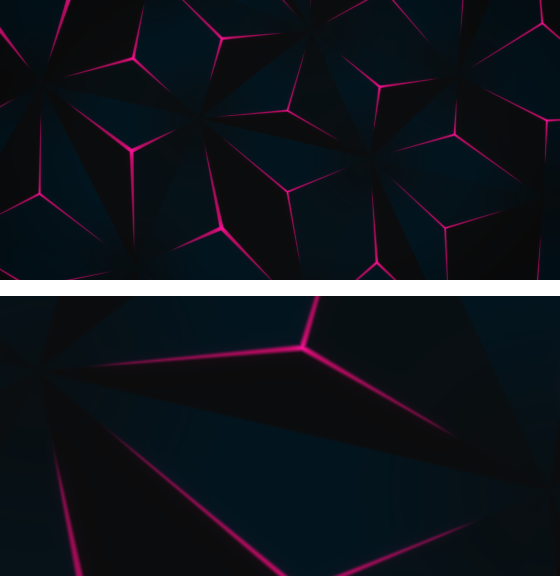
Top, the full canvas; bottom, a detail of the centre.
This background is drawn by a Shadertoy shader. Its source:

```glsl
const vec3 BLACK = vec3(0.045, 0.048, 0.052);
const vec3 NAVY = vec3(0.008, 0.081, 0.120);
const vec3 PINK = vec3(0.74, 0.045, 0.39);
const vec3 HOT_PINK = vec3(0.98, 0.07, 0.60);

// Columns are the two steps of the hub lattice, in canvas heights
const mat2 LATTICE = mat2(0.585, -0.155, 0.31, 0.45);
const vec2 ORIGIN = vec2(0.768, 0.518);
const float JITTER = 0.17;

vec2 hash22(vec2 p) {
    vec3 q = fract(p.xyx * vec3(0.1031, 0.1030, 0.0973));
    q += dot(q, q.yzx + 33.33);
    return fract((q.xx + q.yz) * q.zy);
}

// Jittered lattice point where facets meet
vec2 hubPosition(vec2 cell) {
    return ORIGIN + LATTICE * cell + JITTER * (hash22(cell + 57.0) - 0.5);
}

// Signed distance to a line, positive on its left
float edgeDistance(vec2 p, vec2 a, vec2 b) {
    vec2 e = normalize(b - a), d = p - a;
    return e.x * d.y - e.y * d.x;
}

float triangleCoverage(vec2 p, vec2 a, vec2 b, vec2 c, float soft) {
    float d = min(edgeDistance(p, a, b), min(edgeDistance(p, b, c), edgeDistance(p, c, a)));
    return smoothstep(-soft, soft, d);
}

// x: distance to a tapering spike, y: position along it
vec2 spike(vec2 p, vec2 base, vec2 tip, float halfWidth) {
    vec2 axis = tip - base, d = p - base;
    float along = clamp(dot(d, axis) / dot(axis, axis), 0.0, 1.0);
    return vec2(length(d - axis * along) - halfWidth * (1.0 - along), along);
}

// Dark facet colour, fading to neutral towards its two hubs
vec3 facetColor(vec2 p, vec2 hubA, vec2 hubB, float tone) {
    float hubDistance = min(length(p - hubA), length(p - hubB));
    float blue = smoothstep(0.2, 0.75, tone) * mix(0.4, 1.0, smoothstep(0.0, 0.28, hubDistance));
    return mix(BLACK, NAVY, blue);
}

void mainImage(out vec4 fragColor, in vec2 fragCoord) {
    vec2 p = fragCoord / iResolution.y;
    float soft = max(0.9 / iResolution.y, 0.003);
    vec2 home = floor(inverse(LATTICE) * (p - ORIGIN));

    vec3 facets = vec3(0.0);
    float total = 0.0, line = 0.0, glow = 0.0, heat = 0.0;

    for (int j = -1; j <= 1; j++)
    for (int i = -1; i <= 1; i++)
    for (int k = 0; k < 2; k++) {
        // Each lattice cell holds two opposite triangles
        float flip = float(k), side = 1.0 - 2.0 * flip;
        vec2 corner = home + vec2(i, j) + flip;
        vec2 hubs[3] = vec2[3](hubPosition(corner),
                               hubPosition(corner + vec2(side, 0.0)),
                               hubPosition(corner + vec2(0.0, side)));
        vec2 seed = hash22(corner + 131.0 + 71.0 * flip);
        vec2 star = (hubs[0] + hubs[1] + hubs[2]) / 3.0 + 0.07 * (seed - 0.5);
        float halfWidth = mix(0.003, 0.0085, seed.x * seed.x);

        for (int n = 0; n < 3; n++) {
            vec2 hubA = hubs[n], hubB = hubs[(n + 1) % 3];
            float tone = fract(seed.y + float(n) / 3.0);

            // Facet between two arms
            float cover = triangleCoverage(p, star, hubA, hubB, soft);
            facets += cover * facetColor(p, hubA, hubB, tone);
            total += cover;

            // Arm reaching towards a hub
            float reach = mix(0.58, 0.92, fract(tone * 7.3 + seed.x));
            vec2 arm = spike(p, star, mix(star, hubA, reach), halfWidth);
            float fade = mix(1.0, 0.65, arm.y) * (1.0 - smoothstep(0.75, 1.0, arm.y));
            line = max(line, fade * smoothstep(soft, -soft, arm.x));
            glow = max(glow, fade * exp(-max(arm.x, 0.0) / 0.005));
        }
        heat = max(heat, exp(-length(p - star) / (3.0 * halfWidth)));
    }

    vec3 color = facets / max(total, 0.001);

    // Darkened borders
    vec2 centered = fragCoord / iResolution.xy - 0.5;
    color *= 1.0 - 0.3 * smoothstep(0.5, 1.1, length(centered * vec2(1.8, 1.3)));

    // Pink arms, hottest at each junction
    color = mix(color, PINK, 0.1 * glow);
    color = mix(color, mix(PINK, HOT_PINK, heat), line);
    fragColor = vec4(color, 1.0);
}
```
